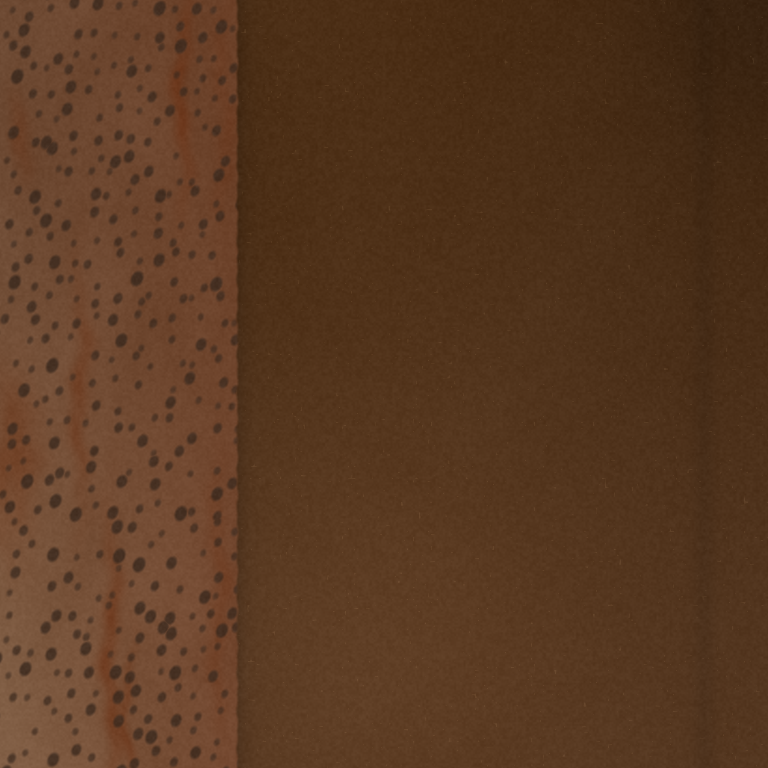
Write a three.js fragment shader that draws this texture.

```glsl
// A spotted, rust-streaked band on the left beside a plain brown grained field.
// Spots come from jittered cells, stains and blotches from layered sines,
// and the fine grain from two scales of hashed noise.

varying vec2 vUv;

float hash(vec2 p) {
  vec3 q = fract(vec3(p.xyx) * 0.1031);
  q += dot(q, q.yzx + 33.33);
  return fract((q.x + q.y) * q.z);
}

float valueNoise(vec2 p) {
  vec2 i = floor(p), f = fract(p);
  f = f * f * (3.0 - 2.0 * f);
  return mix(mix(hash(i), hash(i + vec2(1.0, 0.0)), f.x),
             mix(hash(i + vec2(0.0, 1.0)), hash(i + vec2(1.0)), f.x), f.y);
}

// Soft blotches from warped sines, about -1 to 1
float blotches(vec2 p) {
  float sum = 0.0, weight = 0.5;
  for (int i = 0; i < 4; i++) {
    p += 0.6 * sin(p.yx * 1.3 + float(i));
    sum += weight * sin(p.x) * cos(p.y * 0.9);
    p = mat2(0.8, 0.6, -0.6, 0.8) * p * 1.8;
    weight *= 0.55;
  }
  return sum;
}

// Coverage of the dark, slightly slanted oval spots
float spots(vec2 uv) {
  vec2 p = uv * 37.0, cell = floor(p);
  float cover = 0.0;
  for (int y = -1; y <= 1; y++) {
    for (int x = -1; x <= 1; x++) {
      vec2 id = cell + vec2(float(x), float(y)) + 50.0;
      vec2 jitter = vec2(hash(id), hash(id + 71.3));
      vec2 d = p - (id - 50.0) - 0.12 - 0.76 * jitter;
      d = vec2(d.x - 0.2 * d.y, 0.82 * d.y);
      float size = hash(id + 137.7);
      float radius = mix(0.13, 0.29, size * size);
      float spot = 1.0 - smoothstep(radius - 0.08, radius + 0.09, length(d));
      cover = max(cover, spot * step(hash(id + 211.1), 0.88) * (0.65 + 0.35 * size));
    }
  }
  return cover;
}

// Vertical rust streak, wavering around x and fading beyond its half height
float streak(vec2 uv, float x, float y, float width, float halfHeight) {
  float bend = 0.006 * sin(uv.y * 31.0 + x * 90.0) + 0.003 * sin(uv.y * 83.0);
  float across = (uv.x - x - bend) / width;
  float along = (uv.y - y) / halfHeight;
  return exp(-across * across - along * along);
}

vec3 spottedBand(vec2 uv) {
  vec3 upper = mix(vec3(0.43, 0.29, 0.20), vec3(0.42, 0.255, 0.16), uv.x / 0.31);
  vec3 lower = mix(vec3(0.50, 0.365, 0.265), vec3(0.45, 0.28, 0.185), uv.x / 0.31);
  vec3 color = mix(lower, upper, smoothstep(0.0, 0.9, uv.y));
  color += 0.022 * blotches(uv * vec2(22.0, 13.0));

  // Rust stains
  float rust = streak(uv, 0.238, 0.88, 0.010, 0.13)
    + streak(uv, 0.145, 0.14, 0.011, 0.16)
    + 0.7 * streak(uv, 0.168, 0.06, 0.007, 0.10)
    + 0.8 * streak(uv, 0.105, 0.48, 0.012, 0.14)
    + 0.6 * streak(uv, 0.285, 0.22, 0.012, 0.16)
    + 0.5 * streak(uv, 0.292, 0.86, 0.012, 0.14)
    + 0.7 * streak(uv, 0.025, 0.82, 0.012, 0.05)
    + 0.9 * streak(uv, 0.012, 0.40, 0.035, 0.11);
  rust *= 0.55 + 0.6 * valueNoise(uv * vec2(70.0, 30.0));
  color = mix(color, vec3(0.42, 0.19, 0.075), 0.65 * clamp(rust, 0.0, 1.0));

  return mix(color, vec3(0.235, 0.165, 0.12), 0.85 * spots(uv));
}

vec3 brownField(vec2 uv) {
  vec3 color = mix(vec3(0.352, 0.228, 0.132), vec3(0.295, 0.180, 0.083),
                   smoothstep(0.05, 0.95, uv.y));
  color *= 1.0 - 0.13 * smoothstep(0.45, 1.0, uv.x) * (0.5 + 0.5 * uv.y);
  color += 0.011 * blotches(uv * 8.0 + 2.0);

  // Faint lighter patch low down, darker corner and upright crease
  vec2 patchOffset = (uv - vec2(0.57, 0.17)) / vec2(0.25, 0.24);
  color += vec3(0.02, 0.014, 0.01) * exp(-dot(patchOffset, patchOffset));
  color *= 1.0 - 0.16 * smoothstep(0.75, 1.0, uv.x) * smoothstep(0.7, 1.0, uv.y);
  float crease = (uv.x - 0.917) / 0.014;
  color *= 1.0 - 0.07 * exp(-crease * crease);

  // Shade beside the band
  return color * (1.0 - 0.14 * exp(-max(uv.x - 0.31, 0.0) / 0.012));
}

void main() {
  float edge = 0.309 + 0.0012 * sin(vUv.y * 190.0) * sin(vUv.y * 67.0);
  float field = smoothstep(edge - 0.0025, edge + 0.0025, vUv.x);
  vec3 color = mix(spottedBand(vUv), brownField(vUv), field);

  // Fine grain with sparse pale flecks
  float grain = valueNoise(vUv * 230.0) + valueNoise(vUv * 410.0 + 19.0) - 1.0;
  color += 0.022 * grain;
  float fleck = smoothstep(0.91, 1.0, valueNoise(vUv * 260.0 + 57.0));
  color += vec3(0.06, 0.055, 0.045) * fleck * field;

  gl_FragColor = vec4(color, 1.0);
}
```
